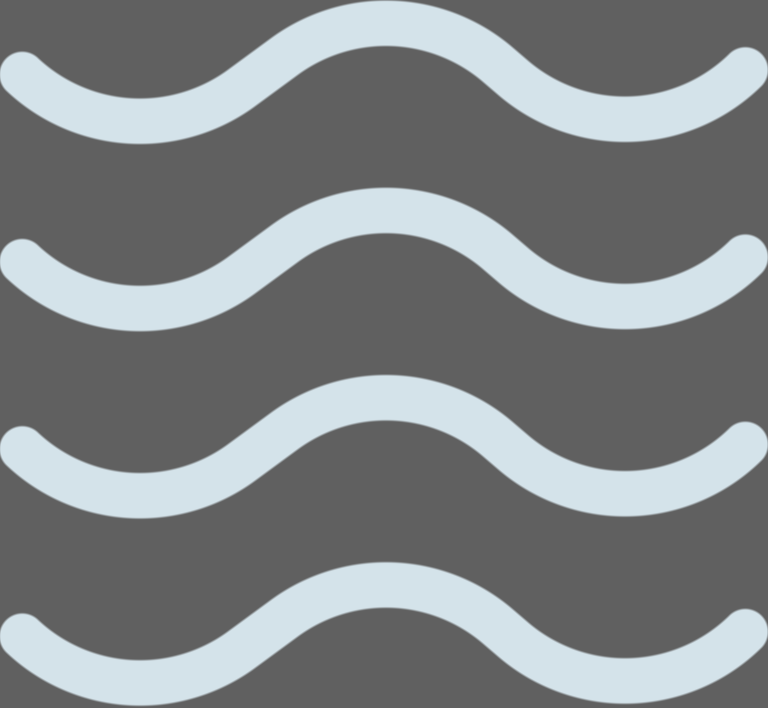
Reproduce this pattern procedurally as a Shadertoy shader.

```glsl
// Four stacked, round-capped wavy bands in pale blue on flat grey.

// All lengths are fractions of the canvas width.
const vec3  GROUND       = vec3(0.378, 0.378, 0.378);
const vec3  BAND         = vec3(0.832, 0.890, 0.918);
const float WAVE_COUNT   = 4.0;
const float WAVE_SPACING = 0.2438;
const float HALF_WIDTH   = 0.0296;
const float BEND_RADIUS  = 0.2235;
const float EDGE_SOFT    = 0.0020;
const vec2  LEFT_TROUGH  = vec2(0.1823, 0.0326);
const vec2  CREST        = vec2(0.5026, 0.1602);
const vec2  RIGHT_TROUGH = vec2(0.8138, 0.0352);
const float LEFT_END_X   = 0.0290;
const float RIGHT_END_X  = 0.9705;

float cross2(vec2 a, vec2 b) {
    return a.x * b.y - a.y * b.x;
}

float segmentDistance(vec2 p, vec2 a, vec2 b) {
    vec2 ab = b - a;
    float t = clamp(dot(p - a, ab) / max(dot(ab, ab), 1e-8), 0.0, 1.0);
    return length(p - a - ab * t);
}

// Arc about c running counterclockwise from a to b, under half a turn.
float arcDistance(vec2 p, vec2 c, vec2 a, vec2 b) {
    vec2 q = p - c;
    bool inWedge = cross2(a - c, q) >= 0.0 && cross2(q, b - c) >= 0.0;
    return inWedge ? abs(length(q) - BEND_RADIUS)
                   : min(length(p - a), length(p - b));
}

// Offset from c0 to where the inner tangent leaves its circle toward c1.
vec2 tangentOffset(vec2 c0, vec2 c1, float turn) {
    float gap = length(c1 - c0);
    vec2 dir = (c1 - c0) / gap;
    float cosA = min(2.0 * BEND_RADIUS / gap, 1.0);
    float sinA = turn * sqrt(1.0 - cosA * cosA);
    return BEND_RADIUS * vec2(dir.x * cosA - dir.y * sinA,
                              dir.x * sinA + dir.y * cosA);
}

// Point on the lower half of the circle about c at a given x.
vec2 lowerPoint(vec2 c, float x) {
    float dx = x - c.x;
    return vec2(x, c.y - sqrt(BEND_RADIUS * BEND_RADIUS - dx * dx));
}

// Centre line: three arcs joined by two straight tangents.
float waveDistance(vec2 p) {
    vec2 rise = vec2(0.0, BEND_RADIUS);
    vec2 cL = LEFT_TROUGH + rise;
    vec2 cM = CREST - rise;
    vec2 cR = RIGHT_TROUGH + rise;
    vec2 climb = tangentOffset(cL, cM, -1.0);
    vec2 fall = tangentOffset(cM, cR, 1.0);

    float d = arcDistance(p, cL, lowerPoint(cL, LEFT_END_X), cL + climb);
    d = min(d, segmentDistance(p, cL + climb, cM - climb));
    d = min(d, arcDistance(p, cM, cM + fall, cM - climb));
    d = min(d, segmentDistance(p, cM + fall, cR - fall));
    return min(d, arcDistance(p, cR, cR - fall, lowerPoint(cR, RIGHT_END_X)));
}

void mainImage(out vec4 fragColor, in vec2 fragCoord) {
    vec2 p = fragCoord / iResolution.x;

    // Fold the stacked rows into one.
    float row = clamp(floor(p.y / WAVE_SPACING), 0.0, WAVE_COUNT - 1.0);
    p.y -= row * WAVE_SPACING;

    float soft = max(EDGE_SOFT, 0.75 / iResolution.x);
    float cover = 1.0 - smoothstep(-soft, soft, waveDistance(p) - HALF_WIDTH);
    fragColor = vec4(mix(GROUND, BAND, cover), 1.0);
}
```
